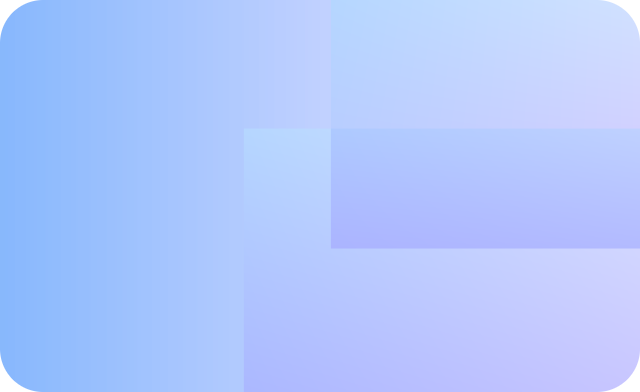
Give the GLSL for this background, as a WebGL 2 fragment shader.

```glsl
#version 300 es
precision highp float;

#define CORNER_RADIUS 0.11
#define UPPER_LEFT 0.517
#define UPPER_BOTTOM 0.366
#define LOWER_LEFT 0.381
#define LOWER_TOP 0.672
#define BAND_COUNT 42.0
#define BAND_STRENGTH 0.5

uniform vec2 u_resolution;
out vec4 outColor;

// Signed distance to a rounded box centred on the origin
float roundedBox(vec2 p, vec2 halfSize, float radius) {
    vec2 q = abs(p) - halfSize + radius;
    return length(max(q, 0.0)) + min(max(q.x, q.y), 0.0) - radius;
}

// Anti-aliased step, one pixel wide
float edge(float d, float pixel) {
    return clamp(d / pixel + 0.5, 0.0, 1.0);
}

// Blend of four corner colours: bottom pair, then top pair
vec3 fourCorners(vec2 t, vec3 bl, vec3 br, vec3 tl, vec3 tr) {
    t = clamp(t, 0.0, 1.0);
    return mix(mix(bl, br, t.x), mix(tl, tr, t.x), t.y);
}

void main() {
    vec2 uv = gl_FragCoord.xy / u_resolution;
    vec2 pixel = 1.0 / u_resolution;

    // Backdrop: horizontal gradient with faint vertical bands
    float banded = (floor(uv.x * BAND_COUNT) + 0.5) / BAND_COUNT;
    float ramp = mix(uv.x, banded, BAND_STRENGTH) / UPPER_LEFT;
    vec3 color = mix(vec3(0.53, 0.72, 0.99), vec3(0.76, 0.82, 1.0), clamp(ramp, 0.0, 1.0));

    // Panel coverage
    float upper = edge(uv.x - UPPER_LEFT, pixel.x) * edge(uv.y - UPPER_BOTTOM, pixel.y);
    float lower = edge(uv.x - LOWER_LEFT, pixel.x) * edge(LOWER_TOP - uv.y, pixel.y);

    // Panel gradients
    vec2 lowerPos = vec2((uv.x - LOWER_LEFT) / (1.0 - LOWER_LEFT), uv.y / LOWER_TOP);
    vec3 lowerColor = fourCorners(lowerPos,
        vec3(0.67, 0.72, 1.0), vec3(0.785, 0.775, 1.0),
        vec3(0.71, 0.84, 1.0), vec3(0.85, 0.89, 1.0));

    float across = (uv.x - UPPER_LEFT) / (1.0 - UPPER_LEFT);
    vec3 upperColor = fourCorners(vec2(across, (uv.y - LOWER_TOP) / (1.0 - LOWER_TOP)),
        vec3(0.72, 0.805, 1.0), vec3(0.82, 0.82, 1.0),
        vec3(0.71, 0.84, 1.0), vec3(0.82, 0.885, 1.0));

    vec3 overlapColor = fourCorners(
        vec2(across, (uv.y - UPPER_BOTTOM) / (LOWER_TOP - UPPER_BOTTOM)),
        vec3(0.67, 0.705, 1.0), vec3(0.70, 0.73, 1.0),
        vec3(0.68, 0.79, 1.0), vec3(0.75, 0.82, 1.0));

    color = mix(color, lowerColor, lower);
    color = mix(color, mix(upperColor, overlapColor, lower), upper);

    // Rounded card on white
    vec2 halfSize = 0.5 * u_resolution / u_resolution.y;
    vec2 p = gl_FragCoord.xy / u_resolution.y - halfSize;
    float card = edge(-roundedBox(p, halfSize, CORNER_RADIUS), pixel.y);
    outColor = vec4(mix(vec3(1.0), color, card), 1.0);
}
```
